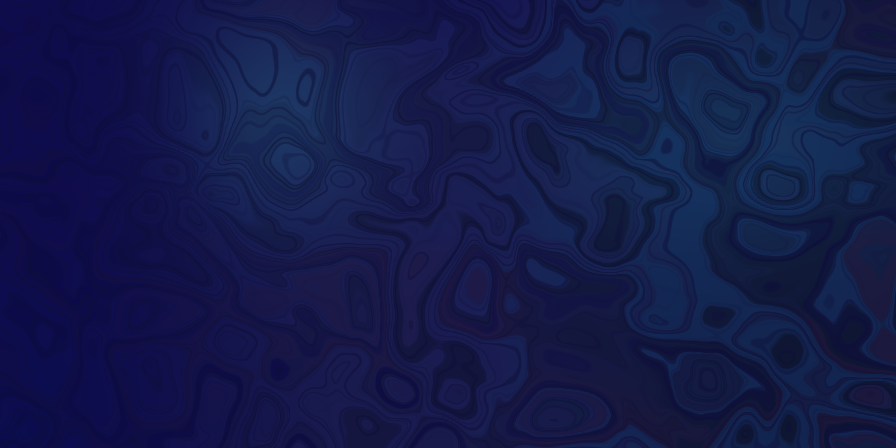
This background is drawn by a WebGL 2 fragment shader. Its source:

```glsl
#version 300 es
precision highp float;
// Dark navy marbled ink: nested contour rings, thin veins and two soft blue glows.

uniform vec2 u_resolution;
out vec4 fragColor;

// Colours
const vec3 INDIGO     = vec3(0.055, 0.045, 0.290);
const vec3 SLATE      = vec3(0.092, 0.100, 0.288);
const vec3 DUSK       = vec3(0.068, 0.098, 0.235);
const vec3 COBALT     = vec3(0.035, 0.050, 0.310);
const vec3 LEFT_GLOW  = vec3(0.110, 0.220, 0.380);
const vec3 RIGHT_GLOW = vec3(0.090, 0.220, 0.365);
const vec3 VEIN       = vec3(0.050, 0.040, 0.270);
const vec3 LINE       = vec3(0.052, 0.055, 0.220);
const vec3 WINE       = vec3(0.180, 0.085, 0.225);
const vec3 AZURE      = vec3(0.065, 0.190, 0.370);

// Layout, in units of the canvas height
const vec2  LEFT_CENTER  = vec2(0.63, 0.74);
const vec2  RIGHT_CENTER = vec2(1.62, 0.68);
const float CELL_FREQ    = 8.0;
const float WARP_FREQ    = 4.5;
const float WARP_AMOUNT  = 0.13;
const float RIPPLE       = 0.018;
const float BAND_COUNT   = 16.0;
const float BAND_CONTRAST = 0.22;
const float LINE_WIDTH   = 0.04;
const float LINE_OPACITY = 0.55;
const float VEIN_WIDTH   = 0.020;

float hash(vec2 p) {
    return fract(sin(dot(p, vec2(127.1, 311.7))) * 43758.5453);
}

float noise(vec2 p) {
    vec2 i = floor(p), f = fract(p);
    vec2 u = f * f * f * (f * (f * 6.0 - 15.0) + 10.0);
    return mix(mix(hash(i), hash(i + vec2(1, 0)), u.x),
               mix(hash(i + vec2(0, 1)), hash(i + vec2(1, 1)), u.x), u.y);
}

vec2 noise2(vec2 p) {
    return vec2(noise(p + 3.7), noise(p + vec2(41.3, 17.9))) - 0.5;
}

// Height field whose level sets form the marbling
float marble(vec2 p) {
    vec2 q = p + WARP_AMOUNT * noise2(p * WARP_FREQ);
    q += RIPPLE * noise2(q * 17.0);
    q = mat2(0.92, 0.39, -0.39, 0.92) * q;
    return 0.85 * noise(q * CELL_FREQ + 9.0) + 0.15 * noise(q * CELL_FREQ * 2.1);
}

// Random value per band, with a smoothed step between neighbours
float bandValue(float x, float soft, float seed) {
    float i = floor(x);
    float blend = smoothstep(1.0 - soft, 1.0, x - i);
    return mix(hash(vec2(i, seed)), hash(vec2(i + 1.0, seed)), blend);
}

float glow(vec2 p, vec2 center, vec2 radius) {
    vec2 d = (p - center) / radius;
    return exp(-dot(d, d));
}

void main() {
    vec2 p = gl_FragCoord.xy / u_resolution.y;
    float across = 2.0 * gl_FragCoord.x / u_resolution.x;

    // Background light
    vec3 color = mix(INDIGO, SLATE, smoothstep(0.1, 0.85, across));
    color = mix(color, DUSK, smoothstep(1.0, 1.75, across));
    color = mix(color, COBALT, 0.8 * glow(p, vec2(0.0), vec2(0.25, 0.32)));
    color = mix(color, INDIGO, 0.6 * glow(p, vec2(0.95, 1.05), vec2(0.35, 0.15)));
    float leftLight = glow(p, LEFT_CENTER, vec2(0.21, 0.24));
    float rightLight = glow(p, RIGHT_CENTER, vec2(0.38, 0.25));
    color = mix(color, LEFT_GLOW, 0.85 * leftLight);
    color = mix(color, RIGHT_GLOW, 0.70 * rightLight);

    // Contour coordinate with uneven spacing
    float h = marble(p);
    float x = h * BAND_COUNT + 0.3 * sin(h * 37.0) + 3.0 * noise(p * 1.7);
    float pixel = fwidth(x);
    float soft = clamp(pixel * 1.5, 0.25, 1.0);
    float detail = 1.0 - smoothstep(0.7, 1.6, pixel);
    float strength = detail * mix(0.3, 1.0, smoothstep(0.3, 1.4, across));

    // Tinted bands
    float shade = bandValue(x, soft, 1.0) - 0.55;
    float wine = smoothstep(0.65, 0.95, bandValue(x, soft, 5.0));
    float azure = smoothstep(0.60, 0.95, bandValue(x, soft, 8.0));
    float patchy = smoothstep(0.35, 0.7, noise(p * 3.1 + 20.0));
    color *= 1.0 + 2.0 * BAND_CONTRAST * strength * shade;
    color = mix(color, WINE, 0.36 * wine * strength * patchy);
    color = mix(color, AZURE, 0.45 * azure * detail * smoothstep(0.95, 1.4, across));

    // Broad dark veins in patches, strongest on the left
    float veinEdge = fwidth(h) + 0.006;
    float vein = 1.0 - smoothstep(VEIN_WIDTH, VEIN_WIDTH + veinEdge, abs(h - 0.40));
    float veinPatch = mix(0.3, 1.0, smoothstep(0.35, 0.6, noise(p * 2.3 + 7.0)));
    color = mix(color, VEIN, vein * veinPatch * mix(0.75, 0.3, smoothstep(0.8, 1.3, across)));

    // Hairlines along the contours
    float y = x * 1.5 + 0.35;
    float lineDist = abs(fract(y) - 0.5);
    float lineMask = 1.0 - smoothstep(LINE_WIDTH, LINE_WIDTH + 1.5 * pixel + 0.03, lineDist);
    float lineWeight = 0.15 + 0.85 * hash(vec2(floor(y), 13.0));
    color = mix(color, LINE, LINE_OPACITY * lineMask * lineWeight * detail);

    fragColor = vec4(color, 1.0);
}
```
